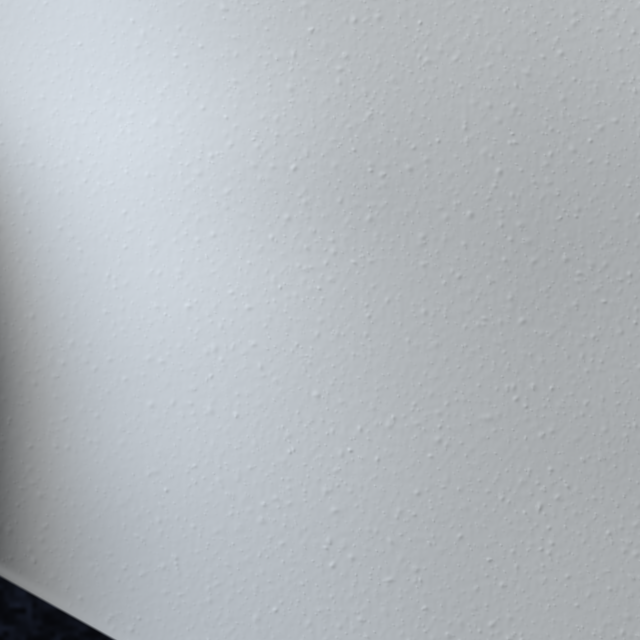
This texture is drawn by a Shadertoy shader. Its source:

```glsl
// Draws a softly lit, rough painted wall with a dark floor corner at the lower left.

const vec3 SHADE_TINT = vec3(0.985, 1.0, 1.01);
const vec3 WALL_TINT = vec3(0.978, 1.0, 1.014);
const vec3 GLOW_TINT = vec3(0.964, 1.0, 1.036);
const vec3 FLOOR_COLOR = vec3(0.045, 0.054, 0.08);

const float WALL_TONE = 0.667;       // plain wall, away from the glow
const float TOP_LIFT = 0.045;        // extra light near the top
const float GLOW_LOW = 0.075;        // glow strength at the bottom
const float GLOW_HIGH = 0.178;       // glow strength higher up
const float GLOW_TOP_LOSS = 0.055;   // glow lost again at the very top
const float SHADE_DEPTH = 0.34;      // darkening at the left edge
const float RELIEF_CONTRAST = 0.082;
const float DARK_SIDE_GAIN = 1.2;    // unlit sides of bumps stand out more
const float RELIEF_STEP = 0.0017;    // distance between the two height samples
const vec2 LIGHT_DIR = vec2(-0.68, 0.73);

const float COARSE_CELLS = 46.0;
const float FINE_CELLS = 88.0;
const float GRAIN_CELLS = 125.0;

const vec2 FLOOR_NORMAL = vec2(0.486, 0.874);
const float FLOOR_OFFSET = 0.0874;
const float EDGE_SOFTNESS = 0.003;

float hash1(vec2 p) {
    vec3 q = fract(p.xyx * 0.1031);
    q += dot(q, q.yzx + 33.33);
    return fract((q.x + q.y) * q.z);
}

vec2 hash2(vec2 p) {
    return vec2(hash1(p + 17.3), hash1(p + 71.9));
}

float valueNoise(vec2 p) {
    vec2 cell = floor(p), f = fract(p);
    f = f * f * (3.0 - 2.0 * f);
    float low = mix(hash1(cell), hash1(cell + vec2(1, 0)), f.x);
    float high = mix(hash1(cell + vec2(0, 1)), hash1(cell + vec2(1, 1)), f.x);
    return mix(low, high, f.y);
}

// Scattered round bumps: one candidate per cell, of random size and height
float bumps(vec2 p, float density) {
    vec2 cell = floor(p);
    float height = 0.0;
    for (int j = -1; j <= 1; j++) {
        for (int i = -1; i <= 1; i++) {
            vec2 id = cell + vec2(i, j);
            vec2 d = p - id - hash2(id);
            float pick = hash1(id + 5.7);
            float size = mix(0.14, 0.25, hash1(id + 41.1));
            float strength = mix(0.25, 1.2, pow(hash1(id + 93.7), 2.5));
            d.x += 0.35 * d.y * (pick - 0.3);
            height += step(pick, density) * strength * exp(-dot(d, d) / (size * size));
        }
    }
    return height;
}

float wallHeight(vec2 p) {
    vec2 warp = 0.005 * vec2(valueNoise(p * 60.0), valueNoise(p * 60.0 + 31.0));
    float coarse = bumps((p + warp) * COARSE_CELLS, 0.66);
    float fine = bumps((p + warp) * FINE_CELLS + 13.0, 0.75);
    float grain = valueNoise(p * GRAIN_CELLS * vec2(1.1, 0.85));
    return coarse + 0.48 * fine + 0.36 * grain;
}

float relief(vec2 p) {
    vec2 shift = LIGHT_DIR * RELIEF_STEP;
    float slope = wallHeight(p - shift) - wallHeight(p + shift);
    return slope < 0.0 ? slope * DARK_SIDE_GAIN : slope;
}

// Bright band that leans left as it rises
float glowBand(vec2 p) {
    float d = (p.x - mix(0.29, 0.13, p.y)) / mix(0.40, 0.31, p.y);
    return exp(-d * d);
}

void mainImage(out vec4 fragColor, in vec2 fragCoord) {
    vec2 uv = fragCoord / iResolution.xy;

    // Broad light
    float glow = glowBand(uv);
    float glowPower = mix(GLOW_LOW, GLOW_HIGH, smoothstep(0.0, 0.65, uv.y));
    glowPower -= GLOW_TOP_LOSS * smoothstep(0.75, 1.0, uv.y);
    float shade = (1.0 - smoothstep(0.35, 0.95, uv.y)) * exp(-uv.x / mix(0.11, 0.045, uv.y));
    float tone = WALL_TONE + TOP_LIFT * smoothstep(0.6, 1.0, uv.y);
    tone += glow * glowPower - SHADE_DEPTH * shade;
    tone += 0.014 * (valueNoise(uv * 7.0) - 0.5);

    // Pale rim along the floor
    float floorDist = dot(uv, FLOOR_NORMAL) - FLOOR_OFFSET;
    float rim = exp(-pow((floorDist - 0.008) / 0.010, 2.0)) * (1.0 - smoothstep(0.15, 0.30, uv.x));
    tone = mix(tone, mix(0.54, 0.72, uv.x / 0.2), 0.7 * rim);

    // Surface relief, fainter in the bright and shaded parts
    float clarity = mix(0.5, 1.0, smoothstep(0.1, 0.55, uv.x)) * (1.0 - 0.7 * rim);
    tone += RELIEF_CONTRAST * clarity * relief(uv);

    vec3 tint = mix(WALL_TINT, GLOW_TINT, glow);
    vec3 color = tone * mix(tint, SHADE_TINT, smoothstep(0.1, 0.6, shade));

    // Dark speckled floor
    float speckle = valueNoise(uv * 110.0) * valueNoise(uv * 55.0 + 9.0);
    vec3 floorColor = FLOOR_COLOR * (0.55 + 1.7 * speckle);
    float aa = max(EDGE_SOFTNESS, 1.0 / iResolution.y);
    color = mix(floorColor, color, smoothstep(-aa, aa, floorDist));

    fragColor = vec4(color, 1.0);
}
```
